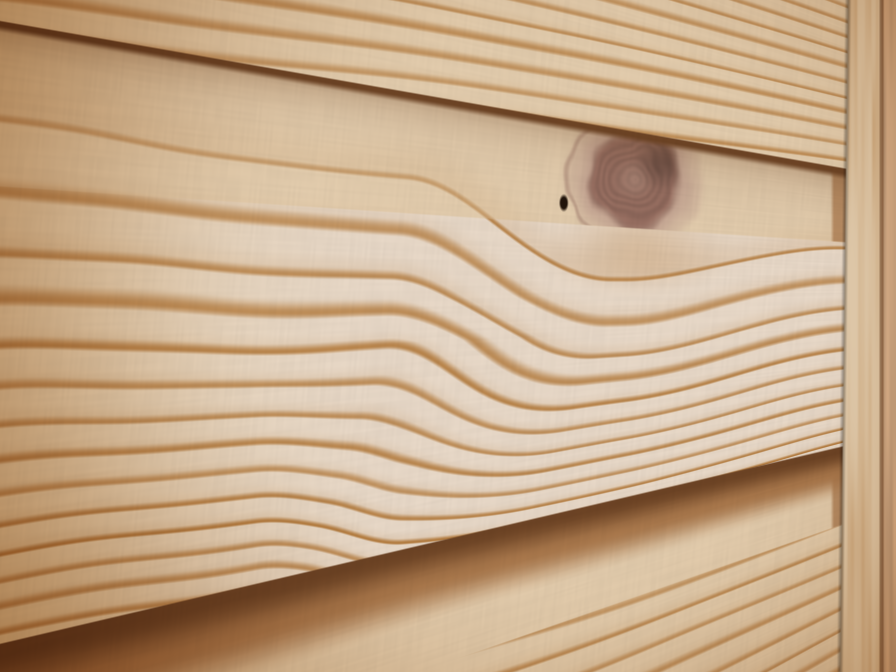
A WebGL 1 fragment shader for this texture:

```glsl
precision highp float;
// Overlapping pine boards seen at an angle, with a knot and a side post.
// Board edges share one vanishing point, so a slope "s" separates the boards;
// growth rings are the steps of a warped coordinate across each board.
uniform vec2 u_resolution;

#define VANISH vec2(2.267, 0.427)
#define TOP_EDGE -0.1746
#define LOW_EDGE 0.2343
#define MID_CREASE -0.066
#define LOW_CREASE 0.349
#define RING_START 0.167
#define RING_DENSITY 7.0
#define RING_CROWDING 10.7
#define KNOT vec2(0.946, 0.267)
#define POST_X 1.262
#define POST_SEAM 1.312

const vec3 PALE = vec3(0.893, 0.833, 0.768);
const vec3 CREAM = vec3(0.872, 0.785, 0.665);
const vec3 LATEWOOD = vec3(0.710, 0.505, 0.280);
const vec3 BROWN = vec3(0.650, 0.460, 0.290);
const vec3 SHADOW = vec3(0.420, 0.260, 0.140);
const vec3 HALO = vec3(0.740, 0.615, 0.550);
const vec3 HEART = vec3(0.560, 0.410, 0.360);

float hash(vec2 c) {
  return fract(sin(dot(c, vec2(127.1, 311.7))) * 4375.85);
}

float noise(vec2 p) {
  vec2 c = floor(p), f = fract(p);
  f = f * f * (3.0 - 2.0 * f);
  return mix(mix(hash(c), hash(c + vec2(1, 0)), f.x),
             mix(hash(c + vec2(0, 1)), hash(c + vec2(1, 1)), f.x), f.y);
}

// Latewood band: soft rise, then a crisper edge at each whole number.
float ring(float n, float width, float seed) {
  float f = fract(n), h = hash(vec2(floor(n), seed));
  float w = width * mix(0.75, 1.4, h);
  float band = smoothstep(1.0 - w, 1.0 - 0.35 * w, f)
             * (1.0 - smoothstep(1.0 - 0.35 * w, 1.0, f));
  float haze = 0.18 * smoothstep(0.3, 0.9, f) * (1.0 - smoothstep(0.9, 1.0, f));
  return band * mix(0.72, 1.0, fract(h * 7.3)) + haze;
}

// Rings of the middle board, pushed down below the knot.
float middleRings(float v, float x) {
  float lowPart = max(v - 0.55, 0.0);
  float bend = x + 0.27 * lowPart - 0.12 * max(0.45 - v, 0.0);
  float dip = 0.03 * smoothstep(0.0, 0.5, x)
            + 0.18 * lowPart * smoothstep(0.38, 0.6, x)
            + (0.22 - 0.38 * lowPart) * smoothstep(0.575, 0.905, bend);
  dip = mix(dip, 0.13, smoothstep(0.93, 1.27, x));
  float t = max(v - dip - RING_START, -0.15);
  t += 0.002 * sin(9.0 * x + 14.0 * v) + 0.001 * sin(23.0 * x - 9.0 * v);
  float n = t * (RING_DENSITY + RING_CROWDING * t);
  return ring(n, mix(0.10, 0.40, smoothstep(-0.2, 0.8, n)), 2.0);
}

vec3 addKnot(vec3 wood, vec2 p) {
  vec2 q = p - KNOT;
  float r = length(q * vec2(1.0, 0.93)) + 0.014 * (noise(p * 32.0) - 0.5);
  float rings = 0.5 + 0.5 * sin(r * 520.0 + 3.0 * noise(p * 45.0));
  vec3 halo = mix(HALO, CREAM, smoothstep(0.066, 0.092, r) * 0.5);
  vec3 core = HEART * (0.96 + 0.08 * rings);
  core *= 1.0 - 0.25 * (1.0 - smoothstep(0.0, 0.05, length(q - vec2(0.04, -0.025))));
  core = mix(core, HALO, 0.35 * (1.0 - smoothstep(0.0, 0.035, r)));
  wood = mix(wood, halo, 0.85 * (1.0 - smoothstep(0.088, 0.112, r)));
  wood = mix(wood, core, 1.0 - smoothstep(0.058, 0.073, r));
  float rim = (1.0 - smoothstep(0.0, 0.007, abs(r - 0.098))) * smoothstep(0.0, 0.06, -q.x);
  wood = mix(wood, HEART, 0.35 * rim);
  float pith = length((p - vec2(0.839, 0.302)) * vec2(1.0, 0.55));
  return mix(wood, SHADOW * 0.3, 1.0 - smoothstep(0.004, 0.008, pith));
}

void main() {
  vec2 p = vec2(gl_FragCoord.x, u_resolution.y - gl_FragCoord.y) / u_resolution.y;
  float aa = 1.2 / u_resolution.y;
  float depth = max(VANISH.x - p.x, 0.2);
  float s = (p.y - VANISH.y) / depth;
  float v = (s - TOP_EDGE) / (LOW_EDGE - TOP_EDGE);
  float wave = noise(vec2(p.x * 3.0, s * 12.0)) - 0.5;
  float nearPost = smoothstep(POST_X - 0.027, POST_X - 0.02, p.x);

  // Top board, its grain slightly shallower than its edge
  float topRing = ring((s + 0.035 * p.x + 0.39) * 44.0 + 0.25 * wave, 0.42, 1.0);
  vec3 top = mix(CREAM, LATEWOOD, 0.75 * topRing);

  // Middle board: flat face, bevel with the knot, shade of the board above
  vec3 middle = mix(PALE, CREAM, smoothstep(0.6, 0.0, p.x));
  float crease = smoothstep(-aa, aa, (s - MID_CREASE) * depth);
  float tint = 1.0 - smoothstep(0.0, 0.13, length((p - vec2(0.95, 0.37)) * vec2(0.8, 1.6)));
  middle = mix(middle, LATEWOOD, 0.3 * tint);
  middle = mix(CREAM, middle, crease);
  middle = mix(middle, LATEWOOD, middleRings(v, p.x) * mix(0.6, 0.9, crease));
  middle = mix(addKnot(middle, p), middle, crease);
  middle = mix(middle, BROWN, 0.75 * nearPost * (1.0 - crease));
  float below = (s - TOP_EDGE) * depth;
  middle = mix(middle, SHADOW, 0.42 * exp(-max(below, 0.0) / 0.03));
  middle = mix(SHADOW, middle, smoothstep(0.006, 0.018, below));

  // Lower board: brown shaded bevel, then a grained face
  float under = s - LOW_EDGE + 0.008 * wave;
  float lowFace = smoothstep(-aa, aa, (s - LOW_CREASE) * depth);
  float lowRing = ring((s - LOW_CREASE) * 32.0 + 0.3 * wave + 0.25 * sin(5.0 * p.x), 0.38, 3.0);
  vec3 lower = mix(CREAM, LATEWOOD, 0.75 * lowRing * lowFace);
  lower = mix(lower, BROWN, 0.75 * nearPost * (1.0 - lowFace));
  lower = mix(BROWN, lower, smoothstep(0.035, 0.075, under));
  lower = mix(SHADOW, lower, smoothstep(0.003, 0.038, under));

  // Stack the boards and add fibres and saw marks
  vec3 color = mix(top, middle, smoothstep(-aa, aa, below));
  color = mix(color, lower, smoothstep(-aa, aa, (s - LOW_EDGE) * depth));
  float fibre = noise(vec2(p.x * 14.0, s * 420.0)) - 0.5;
  float saw = noise(vec2(p.x * 260.0 + p.y * 25.0, p.y * 24.0)) - 0.5;
  color *= 1.0 + 0.02 * fibre + 0.022 * saw;

  // Side post with vertical grain and a seam
  float edge = p.x - POST_X + 0.012 * p.y;
  float streak = noise(vec2(p.x * 190.0, p.y * 5.0));
  vec3 post = mix(CREAM, LATEWOOD, 0.4 * streak * streak);
  vec3 outer = vec3(0.80, 0.65, 0.51) * (0.9 + 0.15 * streak);
  post = mix(post, outer, smoothstep(-aa, aa, p.x - POST_SEAM));
  post = mix(post, SHADOW, 0.6 * (1.0 - smoothstep(0.001, 0.005, abs(p.x - POST_SEAM))));
  color = mix(color, post, smoothstep(-aa, aa, edge));
  color *= 1.0 - 0.3 * (1.0 - smoothstep(0.0, 0.006, abs(edge)));

  // Warm falloff away from the bright centre
  float falloff = smoothstep(0.40, 1.15, length((p - vec2(0.80, 0.46)) * vec2(1.0, 1.1)));
  color *= mix(vec3(1.0), vec3(0.75, 0.60, 0.42), falloff);
  gl_FragColor = vec4(color, 1.0);
}
```
